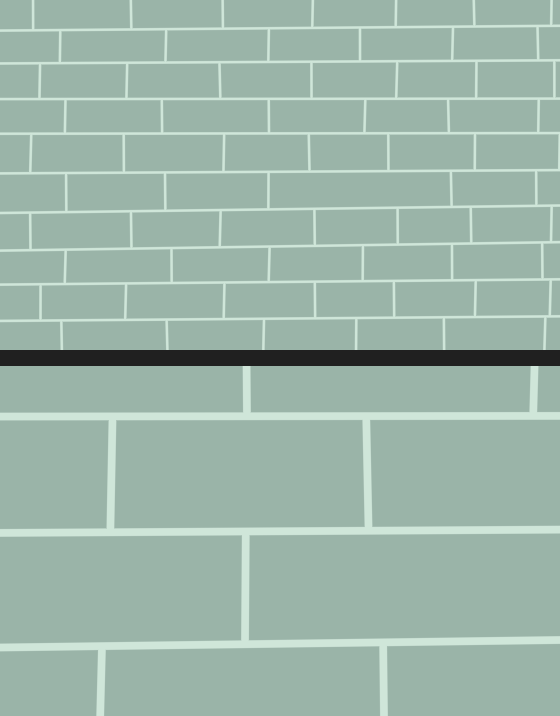
Top, the full canvas; bottom, a detail of the centre.
Reproduce this pattern procedurally as a WebGL 2 fragment shader.

```glsl
#version 300 es
precision highp float;

uniform vec2 u_resolution;
out vec4 fragColor;

float hash(vec2 p) {
  vec3 q = fract(vec3(p.xyx) * 0.1031);
  q += dot(q, q.yzx + 33.33);
  return fract((q.x + q.y) * q.z);
}

// Height of a course line: gently uneven at the left, rising to the right
float courseLine(float k, float across) {
  float left = 0.018 * sin((k - 4.5) * 0.6) + 0.01 * (hash(vec2(k, 17.0)) - 0.5);
  float right = 0.0035 * k - 0.005 + 0.01 * (hash(vec2(k, 41.0)) - 0.5);
  return 0.1 * k + mix(left, right, across);
}

// Position of an upright joint, staggered by row, with a slight lean
float uprightJoint(float col, float row, float y) {
  float x = mod(row, 2.0) < 0.5 ? 0.179 + 0.273 * col : 0.098 + 0.248 * col;
  float bulge = sin(x * 3.14159 / 1.6);
  float lean = 0.06 * (hash(vec2(row, col + 70.0)) - 0.5);
  x += 0.042 * bulge * bulge + 0.036 * (hash(vec2(col, row + 5.0)) - 0.5);
  return x + lean * (y - 0.1 * row - 0.05);
}

void main() {
  vec2 p = gl_FragCoord.xy / u_resolution.y;
  float across = gl_FragCoord.x / u_resolution.x;
  float pixel = 1.0 / u_resolution.y;

  // Course lines, counting the row on the way up
  float row = 0.0;
  float dist = 1.0;
  for (int k = 1; k < 10; k++) {
    float line = courseLine(float(k), across);
    row += step(line, p.y);
    dist = min(dist, abs(p.y - line));
  }

  // Upright joints; one is left out to make a double brick
  for (int c = 0; c < 7; c++) {
    if (row == 4.0 && c == 3) continue;
    dist = min(dist, abs(p.x - uprightJoint(float(c), row, p.y)));
  }

  vec3 brick = vec3(0.604, 0.704, 0.659);
  vec3 mortar = vec3(0.81, 0.90, 0.85);
  float joint = 1.0 - smoothstep(-0.75 * pixel, 0.75 * pixel, dist - 0.0037);
  fragColor = vec4(mix(brick, mortar, joint), 1.0);
}
```
